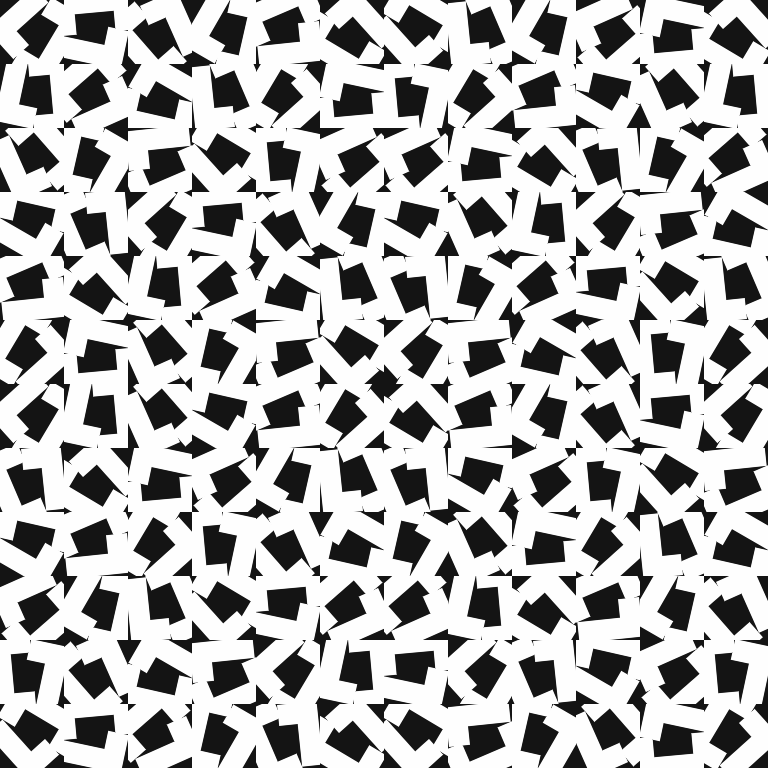
Give the GLSL for this pattern, as a Shadertoy shader.

```glsl
// Black and white grid of turning hook-and-bracket tiles, with quarter-turn symmetry about the centre.

const float CELLS = 12.0;
const vec3 INK = vec3(0.078);
const vec3 PAPER = vec3(0.995);

// Tile rotation in degrees, counted outward from the centre of the canvas
const float FIRST_ANGLE = -48.0;
const float COLUMN_STEP = -36.0;
const float ROW_STEP = -126.0;

// Tile dimensions, in cell widths
const float HOOK_INNER = -0.17;
const float HOOK_OUTER = 0.50;
const float HOOK_END = 0.12;
const float BRACKET_TILT = 17.2;
const float BRACKET_INNER = 0.305;
const float BRACKET_OUTER = 0.62;
const float BRACKET_END = -0.015;

vec2 toLocal(vec2 p, float degreesTurned) {
    float a = radians(degreesTurned);
    return vec2(cos(a) * p.x + sin(a) * p.y, cos(a) * p.y - sin(a) * p.x);
}

float boxDistance(vec2 p, vec2 low, vec2 high) {
    vec2 d = max(low - p, p - high);
    return max(d.x, d.y);
}

// L with a long upright and a short foot
float hookDistance(vec2 p) {
    vec2 low = vec2(-HOOK_OUTER);
    float upright = boxDistance(p, low, vec2(HOOK_INNER, HOOK_OUTER));
    float foot = boxDistance(p, low, vec2(HOOK_END, HOOK_INNER));
    return min(upright, foot);
}

// Right half of a square frame
float bracketDistance(vec2 p) {
    float square = max(abs(p.x), abs(p.y));
    float frame = max(square - BRACKET_OUTER, BRACKET_INNER - square);
    return max(frame, BRACKET_END - p.x);
}

void mainImage(out vec4 fragColor, in vec2 fragCoord) {
    vec2 grid = (fragCoord / iResolution.xy - 0.5) * CELLS;
    vec2 centre = floor(grid) + 0.5;
    vec2 p = grid - centre;

    // Turn every quadrant onto the upper right one
    for (int i = 0; i < 3; i++) {
        if (min(centre.x, centre.y) < 0.0) {
            centre = vec2(centre.y, -centre.x);
            p = vec2(p.y, -p.x);
        }
    }

    // Each cell advances the rotation by a fixed step
    vec2 index = floor(centre);
    float angle = FIRST_ANGLE + dot(index, vec2(COLUMN_STEP, ROW_STEP));
    vec2 q = toLocal(p, angle);
    float d = min(hookDistance(q), bracketDistance(toLocal(q, BRACKET_TILT)));

    // Smooth over about one pixel
    float pixel = CELLS / min(iResolution.x, iResolution.y);
    float cover = smoothstep(-0.6 * pixel, 0.6 * pixel, d);
    fragColor = vec4(mix(PAPER, INK, cover), 1.0);
}
```
